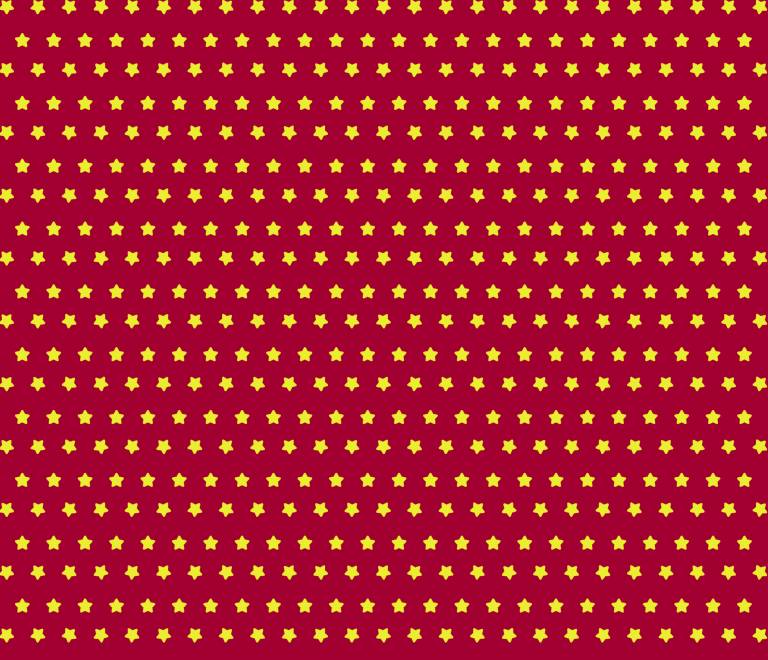
Reproduce this pattern procedurally as a WebGL 2 fragment shader.

```glsl
#version 300 es
precision highp float;
// Small rounded yellow stars on crimson, in staggered rows that alternate
// upright and inverted. Each row family is a repeated cell holding one star
// distance function; the inverted stars lean slightly, column by column.

#define COLUMNS 24.46              // star spacings across the canvas width
#define ROW_PERIOD 2.001           // height of one row pair, in star spacings
#define UPRIGHT_AT vec2(0.71, 1.715)
#define INVERTED_AT vec2(0.21, 0.80)
#define STAR_RADIUS 0.205          // tip radius before rounding
#define NOTCH_RATIO 0.535          // inner radius relative to tip radius
#define ROUNDING 0.038
#define TILT 0.16                  // largest lean of inverted stars, radians
#define CRIMSON vec3(0.63, 0.0, 0.19)
#define YELLOW vec3(0.92, 0.93, 0.19)

uniform vec2 u_resolution;
out vec4 outColor;

const float PI = 3.14159;

float hash(float n) {
    n = fract(n * 0.1031 + 0.37);
    n *= n + 33.33;
    return fract(n * (n + n));
}

mat2 rotation(float angle) {
    float c = cos(angle), s = sin(angle);
    return mat2(c, s, -s, c);
}

// Signed distance to a rounded five-pointed star with one tip up.
float roundedStar(vec2 p) {
    float sector = 2.0 * PI / 5.0;
    float angle = abs(mod(atan(p.x, p.y) + 0.5 * sector, sector) - 0.5 * sector);
    vec2 q = length(p) * vec2(sin(angle), cos(angle));
    vec2 tip = vec2(0.0, STAR_RADIUS);
    vec2 notch = STAR_RADIUS * NOTCH_RATIO * vec2(sin(0.5 * sector), cos(0.5 * sector));
    vec2 edge = notch - tip;
    vec2 w = q - tip;
    float along = clamp(dot(w, edge) / dot(edge, edge), 0.0, 1.0);
    float side = edge.x * w.y - edge.y * w.x;
    return length(w - edge * along) * sign(side) - ROUNDING;
}

// Distance to one family of rows, with its stars turned by angle plus a lean.
float starRows(vec2 p, vec2 origin, float angle, float lean) {
    vec2 period = vec2(1.0, ROW_PERIOD);
    vec2 cell = floor((p - origin) / period + 0.5);
    vec2 local = p - origin - cell * period;
    float tilt = lean * (2.0 * hash(cell.x + 3.0) - 1.0);
    return roundedStar(rotation(angle + tilt) * local);
}

void main() {
    float pixel = COLUMNS / u_resolution.x;
    vec2 p = gl_FragCoord.xy * pixel;

    float upright = starRows(p, UPRIGHT_AT, 0.0, 0.0);
    float inverted = starRows(p, INVERTED_AT, PI, TILT);
    float d = min(upright, inverted);

    // Antialiased fill
    float fill = 1.0 - smoothstep(-0.75 * pixel, 0.75 * pixel, d);
    outColor = vec4(mix(CRIMSON, YELLOW, fill), 1.0);
}
```
